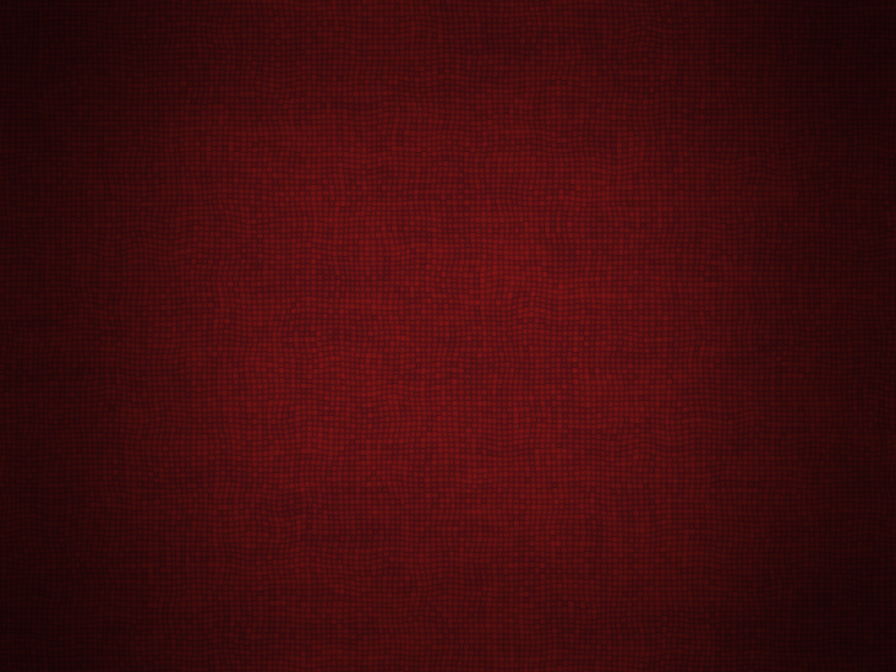
Give the GLSL for this texture, as a WebGL 2 fragment shader.

```glsl
#version 300 es
precision highp float;

#define THREADS vec2(164.0, 124.0)
#define THREAD_COLOR vec3(0.480, 0.081, 0.081)
#define GAP_COLOR vec3(0.300, 0.057, 0.077)
#define EDGE_DARKNESS vec2(0.58, 0.34)
#define EDGE_FALLOFF 1.7
#define WOBBLE 0.9
#define SLUB_CONTRAST 0.40
#define MOTTLE_CONTRAST 0.30
#define FIBER_CONTRAST 0.34
#define SAMPLES 3

uniform vec2 u_resolution;
out vec4 fragColor;

const float PI = 3.14159265;

float hash(vec2 p) {
    return fract(sin(dot(p, vec2(127.1, 311.7))) * 43758.5453);
}

// Value noise that repeats after a whole number of cells
float wrapNoise(vec2 p, vec2 period, float seed) {
    vec2 cell = floor(p);
    vec2 f = fract(p);
    f = f * f * (3.0 - 2.0 * f);
    vec2 lo = mod(cell, period) + seed;
    vec2 hi = mod(cell + 1.0, period) + seed;
    float bottom = mix(hash(lo), hash(vec2(hi.x, lo.y)), f.x);
    float top = mix(hash(vec2(lo.x, hi.y)), hash(hi), f.x);
    return mix(bottom, top, f.y);
}

// Threads drift sideways, in units of one thread
vec2 threadDrift(vec2 uv) {
    vec2 grid = vec2(32.0, 24.0);
    vec2 drift = vec2(wrapNoise(uv * grid, grid, 83.0),
                      wrapNoise(uv * grid, grid, 137.0));
    return WOBBLE * (drift - 0.5);
}

// Plain weave: warp and weft alternate on top at each crossing
float weaveLight(vec2 uv, vec2 drift) {
    vec2 position = uv * THREADS + drift;
    vec2 local = fract(position) - 0.5;
    vec2 id = mod(floor(position), THREADS);
    bool warpOnTop = mod(id.x + id.y, 2.0) < 0.5;

    float across = warpOnTop ? local.x : local.y;
    float along = warpOnTop ? local.y : local.x;
    float bump = cos(PI * across) * (0.76 + 0.24 * cos(2.0 * PI * along));

    // Uneven dye and thickness along each thread
    vec2 warpGrid = vec2(THREADS.x, 18.0);
    vec2 weftGrid = vec2(24.0, THREADS.y);
    float warpSlub = wrapNoise(vec2(id.x, uv.y * warpGrid.y), warpGrid, 17.0);
    float weftSlub = wrapNoise(vec2(uv.x * weftGrid.x, id.y), weftGrid, 43.0);
    float slub = warpOnTop ? warpSlub : weftSlub;
    float fiber = hash(id + 71.0);

    return bump + SLUB_CONTRAST * (slub - 0.5) + FIBER_CONTRAST * (fiber - 0.5);
}

// Soft cloudy patches, stretched along the weft
float mottle(vec2 uv) {
    vec2 broad = vec2(9.0, 14.0);
    vec2 fine = vec2(24.0, 46.0);
    return 0.5 * wrapNoise(uv * broad, broad, 5.0)
         + 0.5 * wrapNoise(uv * fine, fine, 29.0) - 0.5;
}

// Periodic darkening towards the borders
float vignette(vec2 uv) {
    vec2 wave = sin(PI * (uv - 0.5));
    vec2 edge = pow(wave * wave, vec2(EDGE_FALLOFF));
    vec2 shade = 1.0 - EDGE_DARKNESS * edge;
    return shade.x * shade.y;
}

void main() {
    vec2 uv = gl_FragCoord.xy / u_resolution;
    vec2 drift = threadDrift(uv);

    // Average several points per pixel to smooth the threads
    float light = 0.0;
    for (int y = 0; y < SAMPLES; y++) {
        for (int x = 0; x < SAMPLES; x++) {
            vec2 offset = (vec2(x, y) + 0.5) / float(SAMPLES) - 0.5;
            light += weaveLight(uv + offset / u_resolution, drift);
        }
    }
    light /= float(SAMPLES * SAMPLES);
    light += MOTTLE_CONTRAST * mottle(uv);

    vec3 color = mix(GAP_COLOR, THREAD_COLOR, clamp(light, 0.0, 1.2));
    fragColor = vec4(color * vignette(uv), 1.0);
}
```
